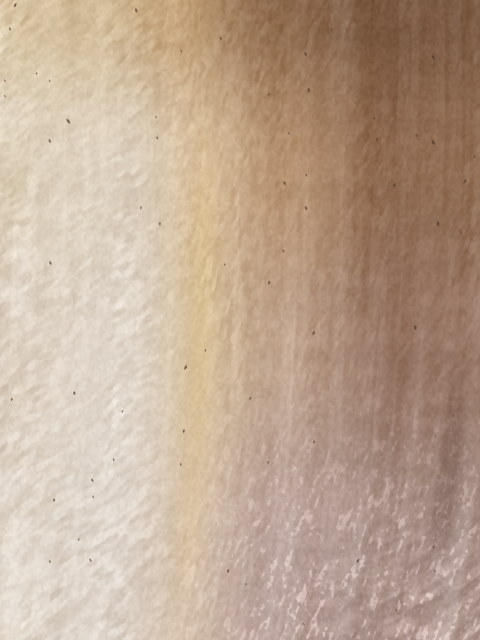
Give the GLSL for this texture, as a Shadertoy shader.

```glsl
// Planed maple-like board: a soft light-to-brown colour field, bent vertical
// grain streaks, tilted ray flecks and scattered dark pores.
// All irregularity comes from one smoothed cellular noise, stretched per layer.

#define STREAK_GAIN 0.105
#define FLECK_GAIN 0.135
#define FINE_GAIN 0.070
#define BEND 0.085
#define PORE_CELLS 30.0
#define PORE_SHARE 0.09
#define PORE_COLOR vec3(0.33, 0.24, 0.19)

vec2 hash2(vec2 p) {
    vec3 q = fract(p.xyx * vec3(0.1031, 0.1030, 0.0973));
    q += dot(q, q.yzx + 33.33);
    return fract((q.xx + q.yz) * q.zy);
}

// Smoothed cellular noise: nearby cell values blended by distance, near -0.5..0.5
float cells(vec2 p) {
    vec2 base = floor(p), f = p - base;
    float sum = 0.0, total = 0.0;
    for (int j = -1; j <= 1; j++)
    for (int i = -1; i <= 1; i++) {
        vec2 o = vec2(i, j), h = hash2(base + o);
        vec2 d = o + h - f;
        float w = exp(-6.0 * dot(d, d));
        sum += w * hash2(base + o + 71.0).y;
        total += w;
    }
    return sum / total - 0.5;
}

// Five colours across the board, blended smoothly
vec3 across(float x, vec3 a, vec3 b, vec3 c, vec3 d, vec3 e) {
    vec3 col = mix(a, b, smoothstep(0.02, 0.26, x));
    col = mix(col, c, smoothstep(0.26, 0.43, x));
    col = mix(col, d, smoothstep(0.41, 0.60, x));
    return mix(col, e, smoothstep(0.56, 0.84, x));
}

vec3 boardColor(vec2 u) {
    vec3 top = across(u.x + 0.05, vec3(0.86, 0.79, 0.67), vec3(0.82, 0.73, 0.59),
        vec3(0.77, 0.64, 0.48), vec3(0.58, 0.44, 0.32), vec3(0.49, 0.36, 0.27));
    vec3 upper = across(u.x, vec3(0.87, 0.82, 0.74), vec3(0.87, 0.82, 0.75),
        vec3(0.84, 0.74, 0.61), vec3(0.73, 0.59, 0.46), vec3(0.56, 0.42, 0.32));
    vec3 middle = across(u.x, vec3(0.87, 0.82, 0.76), vec3(0.87, 0.83, 0.78),
        vec3(0.83, 0.74, 0.61), vec3(0.76, 0.65, 0.56), vec3(0.60, 0.47, 0.40));
    vec3 bottom = across(u.x, vec3(0.88, 0.84, 0.79), vec3(0.87, 0.83, 0.79),
        vec3(0.83, 0.75, 0.67), vec3(0.73, 0.64, 0.61), vec3(0.68, 0.59, 0.56));
    vec3 col = mix(bottom, middle, smoothstep(0.12, 0.50, u.y));
    col = mix(col, upper, smoothstep(0.45, 0.76, u.y));
    return mix(col, top, smoothstep(0.74, 1.0, u.y));
}

// Elongated dark pores, at most one per grid cell
float pores(vec2 p, float pixel) {
    vec2 g = p * PORE_CELLS, id = floor(g), h = hash2(id + 19.0);
    vec2 pick = hash2(id + 143.0);
    vec2 d = (g - id - 0.2 - 0.6 * h) / PORE_CELLS;
    d.x -= (h.x - 0.5) * d.y;
    float size = mix(0.0009, 0.0022, pick.y * pick.y);
    float dist = length(d * vec2(1.0, 0.6)) - size;
    return step(pick.x, PORE_SHARE) * (1.0 - smoothstep(-pixel, pixel, dist));
}

void mainImage(out vec4 fragColor, in vec2 fragCoord) {
    vec2 u = fragCoord / iResolution.xy;
    vec2 p = u * vec2(0.75, 1.0);
    float right = smoothstep(0.36, 0.65, u.x);
    float left = 1.0 - smoothstep(0.28, 0.46, u.x);
    float low = 1.0 - smoothstep(0.05, 0.45, u.y);

    // Grain follows a curve that leans left towards the bottom
    float drop = 1.0 - u.y;
    float gx = u.x + BEND * drop * drop * drop * (0.3 + u.x)
             + 0.004 * sin(5.0 * u.y + 7.0 * u.x);
    vec3 col = boardColor(vec2(mix(u.x, gx, 0.7), u.y));

    // Golden band between the pale and the brown wood
    float band = exp(-pow((gx - 0.425) / 0.035, 2.0)) * smoothstep(0.0, 0.2, u.y);
    col += band * (1.0 - smoothstep(0.6, 0.9, u.y)) * vec3(0.012, 0.002, -0.035);

    // Long streaks, broad to thin
    float streak = 0.5 * cells(vec2(gx * 17.0, u.y * 1.1))
                 + 0.6 * cells(vec2(gx * 46.0 + 9.0, u.y * 1.7))
                 + 0.4 * cells(vec2(gx * 115.0 + 31.0, u.y * 4.0));
    col += STREAK_GAIN * streak * mix(0.45, 0.85, right) * vec3(0.85, 1.0, 1.1);

    // Rising ripples on the pale side, steeper flakes elsewhere
    float wave = 0.004 * sin(38.0 * p.x + 9.0 * p.y);
    float ripple = cells(vec2(p.x * 62.0, (p.y - 0.65 * p.x + wave) * 112.0));
    float flake = cells(vec2((gx * 0.75 - 0.25 * p.y) * 165.0, p.y * 62.0));
    float patches = 0.65 + 0.8 * cells(vec2(gx * 13.0, u.y * 4.0));
    float fleck = mix(flake * mix(0.85, 0.55, right), ripple, left * 0.8);
    col += FLECK_GAIN * fleck * patches * vec3(0.85, 1.0, 1.15);

    // Pale blotches along the left edge
    float edge = 1.0 - smoothstep(0.045, 0.075, u.x + 0.01 * sin(31.0 * u.y));
    col += edge * 0.08 * cells(vec2(u.x * 13.0, u.y * 30.0)) * vec3(0.7, 0.9, 1.3);

    // Curly pale figure and dark bent smudge in the lower right
    float curl = exp(-dot((u - vec2(0.87, 0.06)) * vec2(5.0, 9.0), (u - vec2(0.87, 0.06)) * vec2(5.0, 9.0)));
    float figure = cells(vec2(p.x * 28.0, (p.y - 1.8 * (p.x - 0.5) * (p.x - 0.5)) * 105.0));
    col += curl * (0.02 + 0.15 * figure);
    float smudge = exp(-pow((gx - 0.985) / 0.035, 2.0));
    col -= smudge * smoothstep(0.08, 0.2, u.y) * (1.0 - smoothstep(0.25, 0.5, u.y)) * 0.10;

    // Fine tooth, glints and faint cross bands
    float tooth = cells(p * vec2(230.0, 190.0) + 57.0);
    col += FINE_GAIN * tooth * mix(0.6, 0.9, right * low);
    col += right * low * 0.10 * smoothstep(0.22, 0.45, flake + 0.4 * tooth);
    col += 0.025 * right * cells(vec2(u.x * 4.0, u.y * 42.0));

    col = mix(col, PORE_COLOR, 0.75 * pores(p, 0.7 / iResolution.y));
    fragColor = vec4(clamp(col, 0.0, 1.0), 1.0);
}
```
